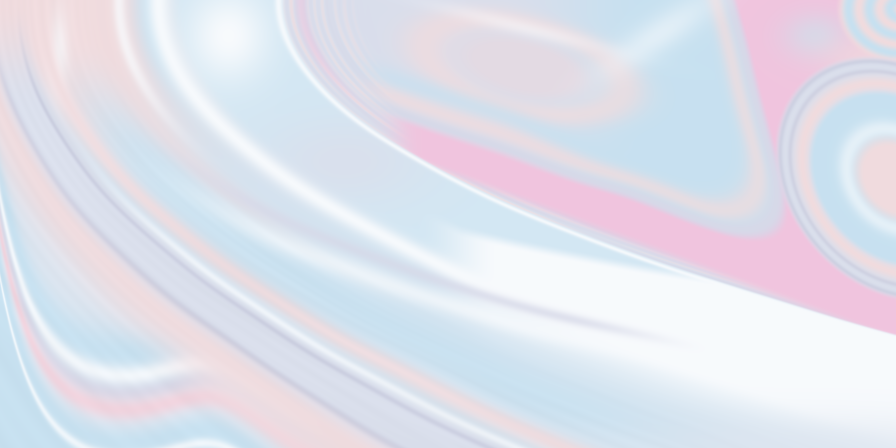
Reproduce this background procedurally as a Shadertoy shader.

```glsl
const vec3 WHITE = vec3(0.97, 0.98, 0.99);
const vec3 ICE = vec3(0.78, 0.88, 0.94);
const vec3 MIST = vec3(0.87, 0.90, 0.94);
const vec3 LAVENDER = vec3(0.84, 0.85, 0.91);
const vec3 BLUSH = vec3(0.94, 0.86, 0.87);
const vec3 PINK = vec3(0.94, 0.77, 0.87);
const vec3 MAUVE = vec3(0.76, 0.77, 0.85);

float band(float v, float center, float width) {
    float d = (v - center) / width;
    return exp(-d * d);
}

float glow(vec2 p, vec2 center, vec2 radius) {
    vec2 d = (p - center) / radius;
    return exp(-dot(d, d));
}

vec2 gradientAt(vec2 cell) {
    float h = fract(sin(dot(cell, vec2(127.1, 311.7))) * 4375.85);
    return vec2(cos(6.2832 * h), sin(6.2832 * h));
}

float noise(vec2 p) {
    vec2 i = floor(p), f = fract(p);
    vec2 u = f * f * f * (f * (f * 6.0 - 15.0) + 10.0);
    vec2 e = vec2(1.0, 0.0);
    float low = mix(dot(gradientAt(i), f), dot(gradientAt(i + e.xy), f - e.xy), u.x);
    float high = mix(dot(gradientAt(i + e.yx), f - e.yx), dot(gradientAt(i + 1.0), f - 1.0), u.x);
    return mix(low, high, u.y);
}

float smoothMax(float a, float b, float k) {
    float h = max(k - abs(a - b), 0.0) / k;
    return max(a, b) + h * h * k * 0.25;
}

// Fan of parabolas: 0 on the upper crease, 1 on the lower one
float fan(vec2 p) {
    float yy = p.y * p.y;
    return (0.63 + 2.44 * yy - p.x) / (0.6 + 1.41 * yy);
}

// Broad silk folds between the two creases
vec3 silk(vec2 p, float s) {
    float low = smoothstep(0.08, 0.45, p.y);
    vec3 col = mix(BLUSH, mix(MIST, ICE, 0.5), low);
    col = mix(col, ICE, band(s, 0.49, 0.07) * (1.0 - low));
    col = mix(col, mix(ICE, WHITE, 0.25), 1.0 - smoothstep(0.36, 0.5, s));
    col = mix(col, mix(LAVENDER, MIST, 0.5), 0.9 * glow(p, vec2(0.77, 0.36), vec2(0.19, 0.10)));
    col = mix(col, BLUSH, 0.6 * band(s, 0.67, 0.05) * (1.0 - smoothstep(0.4, 0.6, p.y)));
    col = mix(col, ICE, 0.8 * band(s, 0.78, 0.08) * low);

    // White bands, spreading into a wide sheet on the right
    col = mix(col, WHITE, 0.95 * band(s, 0.46, 0.045));
    col = mix(col, WHITE, glow(p, vec2(0.51, 0.08), vec2(0.09, 0.10)));
    float top = clamp(0.24 - 0.46 * (p.x - 1.03), -0.02, 0.24);
    float sheet = smoothstep(top - 0.02, top + 0.05, s) * (1.0 - smoothstep(0.43, 0.72, s));
    col = mix(col, WHITE, sheet * smoothstep(0.93, 1.12, p.x));
    float shade = 0.56 - 0.27 * (p.x - 0.86);
    col = mix(col, WHITE, 0.7 * band(s, shade + 0.08, 0.04) * smoothstep(0.3, 0.6, p.y));
    float shadeFade = smoothstep(0.3, 0.6, p.x) * (1.0 - smoothstep(1.25, 1.6, p.x));
    col = mix(col, LAVENDER, 0.75 * band(s, shade, 0.025) * shadeFade);
    col = mix(col, MIST, 0.8 * glow(p, vec2(1.75, 1.0), vec2(0.5, 0.07)));

    // Bright streaks at the upper left
    col = mix(col, WHITE, 0.75 * band(s, 0.61, 0.025) * (1.0 - smoothstep(0.1, 0.4, p.y)));
    col = mix(col, WHITE, 0.75 * glow(p, vec2(0.13, 0.12), vec2(0.022, 0.09)));

    // Lower crease with its rim lines
    float rim = smoothstep(0.0, 0.25, p.y);
    col = mix(col, BLUSH, 0.9 * band(s, 0.90, 0.03));
    col = mix(col, mix(LAVENDER, MIST, 0.5), smoothstep(0.93, 0.98, s) * rim);
    col = mix(col, WHITE, 0.7 * band(s, 0.955, 0.012) * smoothstep(0.3, 0.6, p.y));
    col = mix(col, MAUVE, 0.6 * (band(s, 0.985, 0.008) + band(s, 1.085, 0.01)) * rim);
    return mix(col, BLUSH, 0.95 * smoothstep(1.07, 1.13, s));
}

// Rolling waves in the lower left corner
vec3 waves(vec2 p) {
    float crest = 0.86 - 0.42 * exp(-p.x / 0.08) - 0.05 * band(p.x, 0.47, 0.14)
        + 0.12 * smoothstep(0.45, 0.85, p.x);
    float g = p.y - crest;
    vec3 col = mix(MIST, ICE, band(g, -0.05, 0.06));
    col = mix(col, WHITE, 0.85 * band(g, 0.0, 0.022));
    col = mix(col, LAVENDER, band(g, 0.04, 0.02));
    col = mix(col, mix(BLUSH, PINK, 0.35), band(g, 0.075, 0.025));
    col = mix(col, ICE, smoothstep(0.09, 0.15, g));
    return mix(col, WHITE, 0.8 * band(g, 0.18, 0.012));
}

// Concentric rings at the right edge
vec3 swirl(vec3 col, vec2 p) {
    vec2 q = p - vec2(2.0, 0.40);
    q.x -= 0.22 * q.y;
    float r = length(q / vec2(0.215, 0.225));
    col = mix(col, mix(LAVENDER, MIST, 0.5), 1.0 - smoothstep(1.16, 1.24, r));
    col = mix(col, MAUVE, 0.5 * (band(r, 1.17, 0.025) + band(r, 1.07, 0.025)));
    col = mix(col, BLUSH, band(r, 0.95, 0.07));
    col = mix(col, ICE, 1.0 - smoothstep(0.82, 0.9, r));
    col = mix(col, WHITE, 0.6 * band(r, 0.5, 0.09));
    return mix(col, BLUSH, 1.0 - smoothstep(0.32, 0.48, r));
}

// Nested tongue of colour above the upper crease
vec3 tongue(vec2 p, float s, float grain) {
    float lower = dot(p - vec2(1.354, 0.415), vec2(-0.334, 0.942));
    float right = dot(p - vec2(1.70, 0.286), vec2(0.97, -0.243));
    float d = smoothMax(lower, right, 0.16) + 0.012 * noise(p * 4.0);
    vec3 col = mix(mix(LAVENDER, MIST, 0.4), ICE, smoothstep(1.1, 1.45, p.x));
    float oval = length((p - vec2(1.17, 0.15 + 0.2 * (p.x - 1.17))) / vec2(0.26, 0.115));
    col = mix(col, BLUSH, 0.75 * band(oval, 0.85, 0.22));
    col = mix(col, mix(BLUSH, LAVENDER, 0.5), 1.0 - smoothstep(0.4, 0.75, oval));
    col = mix(col, ICE, 0.7 * band(d, -0.065, 0.025));
    col = mix(col, BLUSH, 0.75 * band(d, -0.03, 0.02));
    col = mix(col, LAVENDER, band(d, 0.0, 0.012));
    col = mix(col, PINK, smoothstep(0.0, 0.02, d) * smoothstep(0.78, 0.95, p.x));

    // Fine strands squeezed against the crease
    vec3 strands = mix(mix(LAVENDER, MIST, 0.4 + grain), BLUSH, clamp(grain * 1.6, 0.0, 0.7));
    float edge = 0.075 + 0.02 * p.x;
    col = mix(col, strands, smoothstep(edge - 0.02, edge + 0.01, lower));
    col = mix(col, strands, 1.0 - smoothstep(0.72, 0.84, p.x - 0.3 * p.y));
    col = mix(col, PINK, 0.5 * band(s, -0.07, 0.02) * (1.0 - smoothstep(0.1, 0.3, p.y)));

    // Pale wisps and the corner eddy
    col = mix(col, WHITE, 0.55 * band(p.y, 0.12 - 0.6 * (p.x - 1.4), 0.045) * band(p.x, 1.47, 0.13));
    col = mix(col, WHITE, 0.5 * band(p.y, 0.02 + 0.25 * (p.x - 1.0), 0.018) * band(p.x, 1.17, 0.2));
    col = mix(col, LAVENDER, 0.9 * glow(p, vec2(1.82, 0.08), vec2(0.07, 0.05)));
    col = mix(col, BLUSH, 0.7 * glow(p, vec2(1.95, 0.13), vec2(0.11, 0.05)));
    float eddy = length((p - vec2(2.01, 0.02)) / vec2(0.14, 0.12));
    vec3 eddyCol = mix(ICE, BLUSH, 0.5 + 0.5 * cos(eddy * 19.0));
    col = mix(col, eddyCol, 1.0 - smoothstep(0.9, 1.05, eddy));
    return swirl(col, p);
}

void mainImage(out vec4 fragColor, in vec2 fragCoord) {
    vec2 p = fragCoord / iResolution.y;
    p.x *= 2.0 * iResolution.y / iResolution.x;
    p.y = 1.0 - p.y;
    float s = fan(p) + 0.012 * noise(p * vec2(3.0, 4.0));
    float grain = noise(vec2(s * 45.0, p.x * 1.5 + p.y));

    vec3 col = silk(p, s);
    col = mix(col, waves(p), smoothstep(1.13, 1.26, s));
    col += 0.02 * grain * smoothstep(0.5, 0.9, s);
    col = mix(tongue(p, s, grain), col, smoothstep(-0.012, 0.006, s));
    col = mix(col, WHITE, 0.9 * band(s, 0.012, 0.014));
    fragColor = vec4(clamp(col, 0.0, 1.0), 1.0);
}
```
